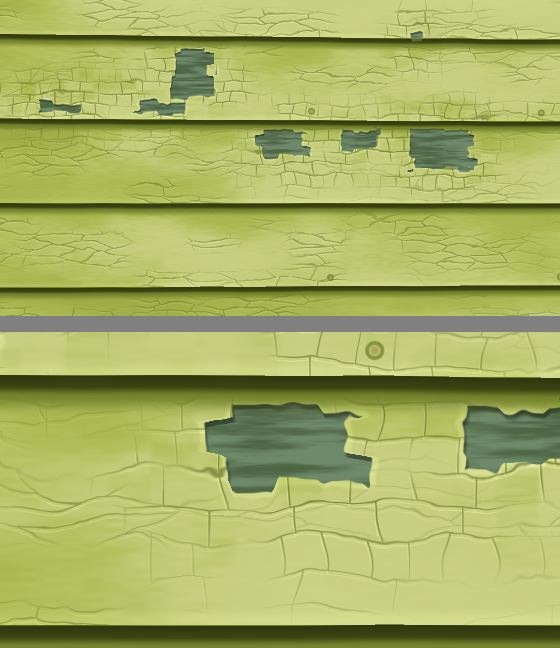
Top, the full canvas; bottom, a detail of the centre.
Reproduce this texture procedurally as a Shadertoy shader.

```glsl
#define BOARD_PITCH vec2(0.268, 0.259)
#define BOARD_BASE 0.357
#define CRACK_WIDTH 0.0007
#define CRACK_SCALE vec2(8.0, 36.0)
#define BLOCK_ROWS 27.0
#define PAINT_LIGHT vec3(0.78, 0.81, 0.50)
#define PAINT_MID vec3(0.68, 0.73, 0.33)
#define PAINT_SHADE vec3(0.45, 0.51, 0.17)
#define GAP_DARK vec3(0.24, 0.27, 0.07)
#define WOOD_LIGHT vec3(0.43, 0.54, 0.42)
#define WOOD_DARK vec3(0.31, 0.40, 0.27)
#define PIXEL (1.0 / iResolution.y)

float hash(vec2 p) {
    return fract(sin(dot(p, vec2(127.1, 311.7))) * 43758.5453);
}

// Value noise; a small softness gives flat blocks with narrow slopes.
float noise(vec2 p, float softness) {
    vec2 cell = floor(p);
    vec2 f = smoothstep(0.5 - softness, 0.5 + softness, fract(p));
    float low = mix(hash(cell), hash(cell + vec2(1, 0)), f.x);
    float high = mix(hash(cell + vec2(0, 1)), hash(cell + vec2(1, 1)), f.x);
    return mix(low, high, f.y);
}

float fbm(vec2 p) {
    float sum = 0.0, amplitude = 0.5;
    for (int i = 0; i < 4; i++) {
        sum += amplitude * noise(p, 0.5);
        p = p * 2.03 + 17.3;
        amplitude *= 0.5;
    }
    return sum;
}

float box(vec2 p, vec2 halfSize) {
    vec2 d = abs(p) - halfSize;
    return length(max(d, 0.0)) + min(max(d.x, d.y), 0.0);
}

// Distance to the bare patches, negative inside them.
float peelDistance(vec2 p) {
    vec2 jag = vec2(noise(p * vec2(14, 27), 0.1), noise(p * vec2(21, 16) + 9.0, 0.1)) - 0.5;
    vec2 rough = vec2(noise(p * 70.0, 0.5), noise(p * 70.0 + 31.0, 0.5)) - 0.5;
    vec2 q = p + vec2(0.04, 0.022) * jag + 0.007 * rough;
    float d = box(p + 0.01 * rough - vec2(1.317, 0.882), vec2(0.017, 0.015));
    for (int n = 0; n < 3; n++) {
        float i = float(n), tall = step(i, 0.5);
        float w = 0.035 + 0.05 * abs(i - 0.7);
        d = min(d, box(q - vec2(0.894 + 0.25 * i, 0.588 - 0.6 * w), vec2(w, 0.6 * w)));
        vec2 leftSize = vec2(0.07 - 0.013 * tall, 0.017 + 0.06 * tall);
        d = min(d, box(q - vec2(0.611 - 0.105 * i * i, 0.66 + 0.106 * tall), leftSize));
    }
    return d;
}

// Distance to the borders of stretched cells.
float cellEdge(vec2 p) {
    vec2 q = p * CRACK_SCALE, cell = floor(q);
    vec2 nearest = vec2(9), second = vec2(9);
    for (int y = -1; y <= 1; y++)
    for (int x = -1; x <= 1; x++) {
        vec2 id = cell + vec2(x, y);
        vec2 r = id + vec2(hash(id), hash(id + 57.0)) - q;
        if (dot(r, r) < dot(nearest, nearest)) { second = nearest; nearest = r; }
        else if (dot(r, r) < dot(second, second)) second = r;
    }
    vec2 n = normalize(second - nearest);
    return dot(0.5 * (nearest + second), n) / length(n * CRACK_SCALE);
}

// Distance to the borders of uneven paint blocks.
float blockEdge(vec2 p) {
    float row = floor(p.y * BLOCK_ROWS);
    float columns = mix(10.0, 24.0, hash(vec2(row, 3)));
    vec2 f = fract(vec2(p.x * columns + hash(vec2(row, 8)), p.y * BLOCK_ROWS));
    vec2 d = min(f, 1.0 - f) / vec2(columns, BLOCK_ROWS);
    return min(d.x, d.y);
}

float cracks(vec2 p, float wear) {
    vec2 warp = vec2(noise(p * 19.0, 0.5), fbm(p * vec2(11, 18) + 40.0)) - 0.5;
    vec2 q = p + vec2(0.02, 0.045) * warp;
    float width = CRACK_WIDTH + PIXEL;
    float fine = 1.0 - smoothstep(0.0, width, cellEdge(q));
    float block = 1.0 - smoothstep(0.0, width, blockEdge(q));
    fine *= smoothstep(0.4, 0.8, noise(p * vec2(6, 17) + 7.0, 0.5)) * (1.0 - 0.6 * wear);
    block *= wear * smoothstep(0.2, 0.6, noise(p * vec2(13, 17) + 3.0, 0.5));
    return max(0.75 * fine, block);
}

void mainImage(out vec4 fragColor, in vec2 fragCoord) {
    vec2 p = fragCoord / iResolution.y;
    float across = fragCoord.x / iResolution.x;
    float pitch = mix(BOARD_PITCH.x, BOARD_PITCH.y, across);
    float v = (p.y - BOARD_BASE) / pitch + 0.012 * (noise(p * vec2(9, 1), 0.5) - 0.5);
    float row = floor(v), rise = fract(v), depth = 1.0 - rise;

    // Paint tone, brush grain and cracks
    float peel = peelDistance(p);
    float wear = 1.0 - smoothstep(0.03, 0.15, peel + 0.08 * (fbm(p * 11.0) - 0.5));
    float grain = noise(p * vec2(45, 190), 0.5) - 0.5;
    float tone = 0.54 + 1.3 * (fbm(p * vec2(2, 5) + row * 5.0) - 0.47) + 0.12 * grain;
    tone += 0.35 * (across - 0.5) + 0.4 * (p.y - 0.5) - 0.35 * smoothstep(0.5, 1.0, rise);
    tone += 0.3 * wear * (noise(p * vec2(22, 30), 0.1) - 0.5);
    vec3 color = mix(PAINT_MID, PAINT_LIGHT, smoothstep(0.22, 0.72, tone));
    color += 0.12 * min(tone - 0.3, 0.0) + 0.05 * max(tone - 0.75, 0.0);
    color += 0.07 * cracks(p + vec2(0.001, 0.004), wear);
    color = mix(color, PAINT_SHADE * 0.85, 0.68 * cracks(p, wear));

    // Nail heads
    vec2 nail = vec2(mod(p.x - 0.259 + 0.03 * (row - 1.0), 0.727), (rise - 0.1) * pitch);
    nail.x = min(nail.x, 0.727 - nail.x);
    float nailed = step(0.8, p.x) * step(0.5, mod(row, 2.0));
    float head = length(nail);
    float ring = 1.0 - smoothstep(0.001, 0.002 + PIXEL, abs(head - 0.008));
    color = mix(color, PAINT_SHADE, 0.75 * nailed * ring);
    color = mix(color, vec3(0.62, 0.53, 0.26), 0.6 * nailed * (1.0 - smoothstep(0.002, 0.007, head)));

    // Bare wood, shaded by the paint edge above it
    float bare = 1.0 - smoothstep(-PIXEL, PIXEL, peel);
    float fiber = fbm(p * vec2(14, 130) + 4.0);
    vec3 wood = mix(WOOD_DARK, WOOD_LIGHT, smoothstep(0.25, 0.65, fiber));
    wood *= 1.0 - 0.4 * smoothstep(-0.003, 0.003, peelDistance(p + vec2(-0.002, 0.005)));
    color += 0.06 * (1.0 - smoothstep(0.001, 0.006, abs(peel - 0.003)));
    color = mix(color, wood, bare);

    // Lit lower lip and the soft shadow under the board above
    color += 0.04 * (1.0 - smoothstep(0.02, 0.07, rise));
    float covered = 1.0 - 0.7 * bare;
    color = mix(color, PAINT_SHADE, covered * (1.0 - smoothstep(0.075, 0.17, depth)));
    float gap = 1.0 - smoothstep(0.045, 0.085, depth);
    gap *= smoothstep(0.0, PIXEL / pitch, depth);
    color = mix(color, GAP_DARK * (0.75 + 5.0 * depth), covered * gap);
    fragColor = vec4(clamp(color, 0.0, 1.0), 1.0);
}
```
